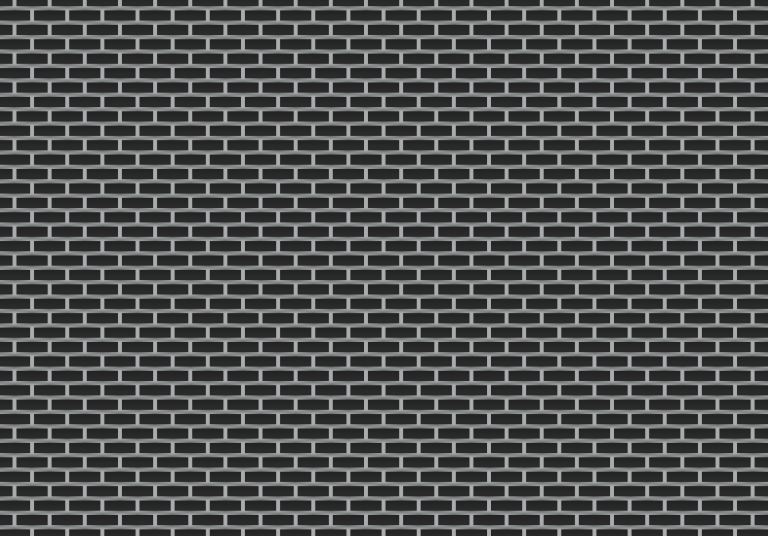
Give the GLSL for this pattern, as a Shadertoy shader.

```glsl
// Dark brick wall in running bond with pale, softly shaded mortar.
// Courses are unit cells shifted by half a brick on alternate rows; the bed
// joints darken towards the middle of each brick that borders them.

const vec2  WALL_COUNT   = vec2(21.85, 37.18);   // bricks across, courses up
const vec2  WALL_SHIFT   = vec2(-0.4125, 0.394); // phase of the bond, in cells
const vec2  MORTAR_WIDTH = vec2(0.113, 0.295);   // joint size, in cells
const vec3  BRICK_TOP    = vec3(0.138);
const vec3  BRICK_BOTTOM = vec3(0.165);
const vec3  MORTAR_LIGHT = vec3(0.675, 0.685, 0.69);
const vec3  MORTAR_DARK  = vec3(0.385, 0.395, 0.395);

// Horizontal cell coordinate of a course; integers are upright joints.
float courseX(float x, float row) {
    return x + 0.5 * mod(row + 1.0, 2.0);
}

// 0 at an upright joint, 1 at the middle of a brick.
float brickMiddle(float x, float row) {
    return 1.0 - abs(2.0 * fract(courseX(x, row)) - 1.0);
}

// Antialiased coverage of the brick inside its cell.
float brickMask(vec2 cell, vec2 pixel) {
    vec2 inset = 0.5 - 0.5 * MORTAR_WIDTH - abs(cell - 0.5);
    vec2 cover = clamp(inset / pixel + 0.5, 0.0, 1.0);
    return cover.x * cover.y;
}

// Mortar shade blended from the courses above and below the nearest bed.
vec3 mortarColor(vec2 wall) {
    float bed = round(wall.y);
    float rise = clamp((wall.y - bed) / MORTAR_WIDTH.y + 0.5, 0.0, 1.0);
    float above = brickMiddle(wall.x, bed);
    float below = brickMiddle(wall.x, bed - 1.0);
    return mix(MORTAR_LIGHT, MORTAR_DARK, mix(below, above, rise));
}

void mainImage(out vec4 fragColor, in vec2 fragCoord) {
    vec2 wall = fragCoord / iResolution.xy * WALL_COUNT + WALL_SHIFT;
    vec2 pixel = WALL_COUNT / iResolution.xy;

    // Cell of the running bond
    float row = floor(wall.y);
    vec2 cell = fract(vec2(courseX(wall.x, row), wall.y));

    // Brick face with a faint vertical gradient
    float faceHeight = smoothstep(0.25, 0.85, cell.y);
    vec3 brick = mix(BRICK_BOTTOM, BRICK_TOP, faceHeight);

    vec3 color = mix(mortarColor(wall), brick, brickMask(cell, pixel));
    fragColor = vec4(color, 1.0);
}
```
